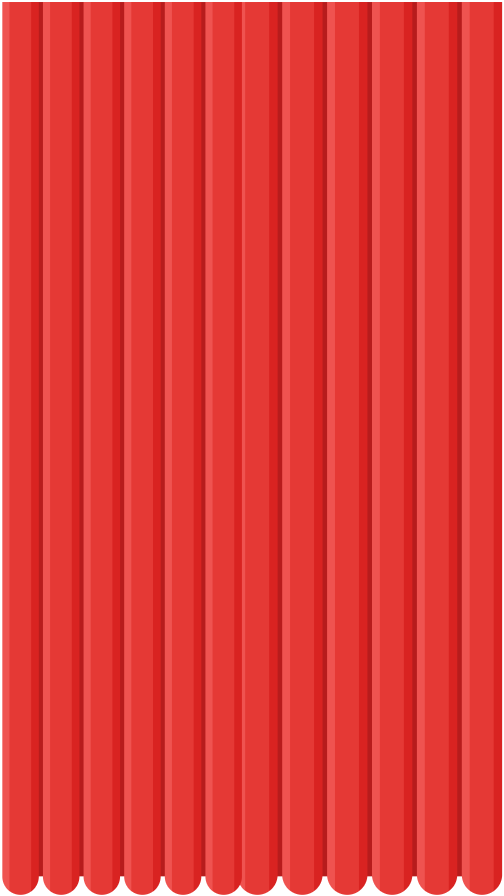
Reproduce this pattern procedurally as a Shadertoy shader.

```glsl
// Draws a red curtain: two overlapping panels of vertical folds with a scalloped hem.

// Lengths are in canvas widths
const float FOLDS = 6.0;           // folds per panel
const float FOLD_FILL = 0.898;     // fold width / pitch; the rest is the dark gap
const float LEFT_START = 0.0046;
const float LEFT_PITCH = 0.0806;
const float RIGHT_START = 0.4708;  // tucked under the left panel
const float RIGHT_PITCH = 0.0891;
const float HEM = 0.0023;          // bottom of the scallops
const float GAP_BOTTOM = 0.0390;
const float TOP_MARGIN = 0.0040;
const float LIGHT_END = 0.195;     // band limits, as fractions of fold width
const float SHADE_START = 0.79;

const vec3 BACKGROUND = vec3(1.0);
const vec3 BASE = vec3(0.898, 0.224, 0.208);
const vec3 LIGHT = vec3(0.937, 0.325, 0.314);
const vec3 SHADE = vec3(0.851, 0.137, 0.129);
const vec3 GAP = vec3(0.718, 0.110, 0.110);

// Antialiased coverage of a signed distance
float coverage(float d) {
    return clamp(0.5 - d * iResolution.x, 0.0, 1.0);
}

// Signed distance to a vertical strip with a semicircular lower end
float foldDistance(vec2 p, float radius) {
    return length(vec2(p.x, min(p.y - HEM - radius, 0.0))) - radius;
}

// Paints one panel of evenly spaced folds over the given colour
vec3 paintPanel(vec3 color, vec2 p, float start, float pitch, float top) {
    float width = pitch * FOLD_FILL;
    float radius = 0.5 * width;
    float firstCenter = start + radius;
    float lastCenter = firstCenter + (FOLDS - 1.0) * pitch;

    // Dark backing seen between the folds
    float backing = max(firstCenter - p.x, p.x - lastCenter);
    backing = max(backing, max(GAP_BOTTOM - p.y, p.y - top));
    color = mix(color, GAP, coverage(backing));

    // Nearest fold, measured from its centre line
    float index = clamp(round((p.x - firstCenter) / pitch), 0.0, FOLDS - 1.0);
    float x = p.x - firstCenter - index * pitch;
    float fromLeft = x + radius;

    // Light band on the left, shaded band on the right
    vec3 cloth = mix(BASE, LIGHT, coverage(fromLeft - LIGHT_END * width));
    cloth = mix(cloth, SHADE, coverage(SHADE_START * width - fromLeft));

    float fold = max(foldDistance(vec2(x, p.y), radius), p.y - top);
    return mix(color, cloth, coverage(fold));
}

void mainImage(out vec4 fragColor, in vec2 fragCoord) {
    vec2 p = fragCoord / iResolution.x;
    float top = iResolution.y / iResolution.x - TOP_MARGIN;

    vec3 color = paintPanel(BACKGROUND, p, RIGHT_START, RIGHT_PITCH, top);
    color = paintPanel(color, p, LEFT_START, LEFT_PITCH, top);
    fragColor = vec4(color, 1.0);
}
```
